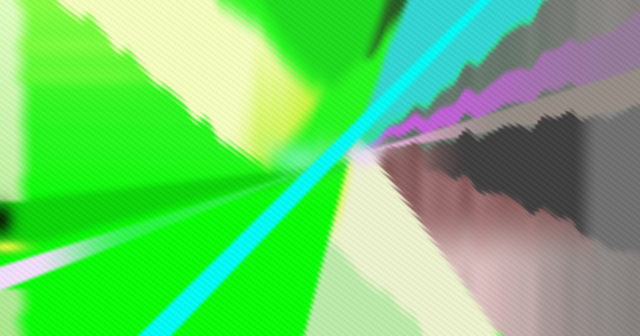
A WebGL 1 fragment shader for this background:

```glsl
precision highp float;
uniform vec2 u_resolution;

float hash(float n) {
  return fract(sin(n * 12.989) * 4375.85);
}

float noise(float x) {
  float i = floor(x);
  return mix(hash(i), hash(i + 1.0), smoothstep(0.0, 1.0, x - i));
}

// Soft half plane on the left of the line from a to b
float side(vec2 p, vec2 a, vec2 b, float soft) {
  vec2 d = normalize(b - a);
  vec2 q = p - a;
  return smoothstep(-soft, soft, d.x * q.y - d.y * q.x);
}

// Sector seen from tip, counterclockwise from a to b
float wedge(vec2 p, vec2 tip, vec2 a, vec2 b, float soft) {
  return side(p, tip, a, soft) * side(p, b, tip, soft);
}

// Tapered line with half widths wa and wb at its ends
float streak(vec2 p, vec2 a, vec2 b, float wa, float wb, float soft) {
  vec2 d = b - a;
  float h = clamp(dot(p - a, d) / dot(d, d), 0.0, 1.0);
  float w = mix(wa, wb, h);
  return 1.0 - smoothstep(w - soft, w + soft, length(p - a - d * h));
}

float glow(vec2 p, vec2 center, vec2 size) {
  vec2 q = (p - center) / size;
  return exp(-dot(q, q));
}

vec3 greenField(vec2 p, float rows) {
  vec3 color = mix(vec3(0.04, 0.98, 0.03), vec3(0.15, 0.96, 0.12), smoothstep(0.35, 0.6, p.y));
  float lime = smoothstep(0.55, 1.0, p.y + 0.12 * (rows - 0.5)) * (1.0 - smoothstep(0.3, 0.8, p.x));
  color = mix(color, vec3(0.52, 0.98, 0.26), lime);
  float shade = wedge(p, vec2(0.95, 0.5), vec2(0.0, 0.4), vec2(0.0, 0.24), 0.025);
  shade = max(shade, wedge(p, vec2(0.95, 0.5), vec2(0.0, 0.4), vec2(0.0, 0.26), 0.02));
  color = mix(color, vec3(0.06, 0.8, 0.04), 0.75 * wedge(p, vec2(0.95, 0.5), vec2(0.0, 0.39), vec2(0.0, 0.26), 0.02));
  float band = side(p, vec2(0.82, 0.49), vec2(0.0, 0.395), 0.012) * side(p, vec2(0.0, 0.26), vec2(0.82, 0.45), 0.03);
  color = mix(color, vec3(0.05, 0.82, 0.04), 0.7 * max(band, shade));
  // Washed left border, broken by a dark notch and a yellow one
  float border = 1.0 - smoothstep(0.03, 0.1, p.x + 0.02 * (rows - 0.5));
  float gap = smoothstep(0.13, 0.15, p.y) * (1.0 - smoothstep(0.39, 0.41, p.y));
  color = mix(color, mix(vec3(0.66, 0.9, 0.55), vec3(0.87, 0.98, 0.75), p.y), border * (1.0 - gap));
  color = mix(color, vec3(0.04, 0.16, 0.03), glow(p, vec2(0.0, 0.345), vec2(0.04, 0.05)));
  return mix(color, vec3(0.85, 0.95, 0.25), glow(p, vec2(0.02, 0.265), vec2(0.06, 0.018)));
}

vec3 grayField(vec2 p, float columns) {
  vec3 upper = mix(vec3(0.39, 0.46, 0.41), vec3(0.52, 0.51, 0.5), smoothstep(1.4, 1.85, p.x));
  vec3 lower = mix(vec3(0.84, 0.73, 0.73), vec3(0.53, 0.51, 0.5), smoothstep(1.4, 1.84, p.x));
  return mix(lower, upper, smoothstep(0.4, 0.6, p.y)) + 0.05 * (columns - 0.5);
}

void main() {
  vec2 p = gl_FragCoord.xy / u_resolution * vec2(1.901, 1.0);
  float columns = noise(p.x * 26.0);
  float rows = noise(p.y * 22.0 + 40.0);
  float hatch = sin(dot(p, vec2(260.0, 340.0)));

  // Woven displacement makes edges ragged
  vec2 q = p + vec2(0.004 * hatch, 0.045 * (columns - 0.5) + 0.005 * hatch);
  vec3 color = greenField(p, rows);

  // Yellow beam and deep green wedge at the top
  float beam = side(q, vec2(0.186, 1.0), vec2(0.767, 0.505), 0.018)
    * side(q, vec2(0.953, 0.728), vec2(0.668, 1.0), 0.04)
    * side(q, vec2(0.79, 0.5), vec2(0.96, 0.728), 0.035);
  vec3 yellow = mix(vec3(0.78, 0.95, 0.24), vec3(0.95, 0.98, 0.74),
    smoothstep(0.0, 0.23, 0.88 - p.x + 0.35 * (p.y - 0.6) + 0.08 * (columns - 0.5)));
  color = mix(color, yellow, beam);
  color = mix(color, vec3(0.12, 0.85, 0.12), wedge(q, vec2(0.99, 0.728), vec2(1.2, 1.0), vec2(0.767, 1.0), 0.03));
  color = mix(color, vec3(0.16, 0.27, 0.15), 0.85 * streak(q, vec2(1.21, 1.03), vec2(1.1, 0.85), 0.045, 0.005, 0.03));

  // Gray side with purple, beige, brown and dark sectors
  color = mix(color, grayField(p, columns), wedge(q, vec2(1.04, 0.52), vec2(1.485, 0.0), vec2(1.634, 1.0), 0.012));
  float fade = smoothstep(1.2, 1.85, p.x);
  vec3 purple = mix(vec3(0.76, 0.37, 0.85), vec3(0.58, 0.48, 0.6), fade);
  color = mix(color, purple, wedge(q, vec2(0.983, 0.532), vec2(1.901, 0.797), vec2(1.901, 0.963), 0.012));
  vec3 beige = mix(vec3(0.88, 0.65, 0.82), vec3(0.58, 0.55, 0.52), smoothstep(1.15, 1.5, p.x));
  color = mix(color, beige, wedge(p, vec2(1.064, 0.542), vec2(1.901, 0.683), vec2(1.901, 0.797), 0.008));
  float brown = wedge(q, vec2(1.089, 0.537), vec2(1.485, 0.0), vec2(1.901, 0.683), 0.012);
  brown *= smoothstep(0.2, 0.4, q.y) * (1.0 - smoothstep(1.72, 1.8, p.x));
  color = mix(color, vec3(0.54, 0.36, 0.36) + 0.12 * (columns - 0.5), 0.9 * brown);
  vec3 dark = mix(vec3(0.25), vec3(0.44), smoothstep(1.7, 1.78, p.x));
  float darkness = wedge(q, vec2(1.16, 0.56), vec2(1.901, 0.238), vec2(1.901, 0.683), 0.012);
  color = mix(color, dark, darkness * smoothstep(1.2, 1.4, p.x));

  // Cream beam below, over pale green
  vec2 creamTip = vec2(1.057, 0.611);
  vec3 cream = mix(vec3(0.73, 0.91, 0.66), vec3(0.92, 0.94, 0.8), side(q, vec2(0.978, 0.282), vec2(1.275, 0.0), 0.02));
  float fringe = 1.0 - side(p, creamTip, vec2(0.93, 0.0), 0.03);
  cream = mix(cream, vec3(0.8, 0.97, 0.1), fringe * smoothstep(0.25, 0.42, p.y));
  color = mix(color, cream, wedge(p + 0.004 * hatch, creamTip, vec2(0.903, 0.0), vec2(1.485, 0.0), 0.012));

  // Cyan fan, pale core and thin streaks
  float fan = wedge(q, vec2(1.014, 0.495), vec2(1.634, 1.0), vec2(1.213, 1.0), 0.018);
  color = mix(color, vec3(0.2, 0.83, 0.82), fan * smoothstep(0.52, 0.8, p.y + 0.1));
  color = mix(color, vec3(0.5, 0.95, 0.75), 0.75 * glow(q, vec2(0.89, 0.545), vec2(0.09, 0.05)));
  color = mix(color, vec3(0.93, 0.85, 0.95), 0.9 * glow(q, vec2(1.08, 0.545), vec2(0.07, 0.03)));
  float trail = streak(p, vec2(-0.03, 0.16), vec2(0.85, 0.47), 0.035, 0.004, 0.009);
  color = mix(color, mix(vec3(0.93, 0.86, 0.97), vec3(0.3, 0.93, 0.5), smoothstep(0.1, 0.4, p.x)),
    trail * mix(1.0, 0.45, smoothstep(0.1, 0.5, p.x)));
  float ray = streak(p + 0.002 * hatch, vec2(1.46, 1.02), vec2(0.42, -0.04), 0.012, 0.036, 0.009);
  color = mix(color, vec3(0.02, 0.97, 0.95), ray);

  gl_FragColor = vec4(color + 0.018 * hatch, 1.0);
}
```
